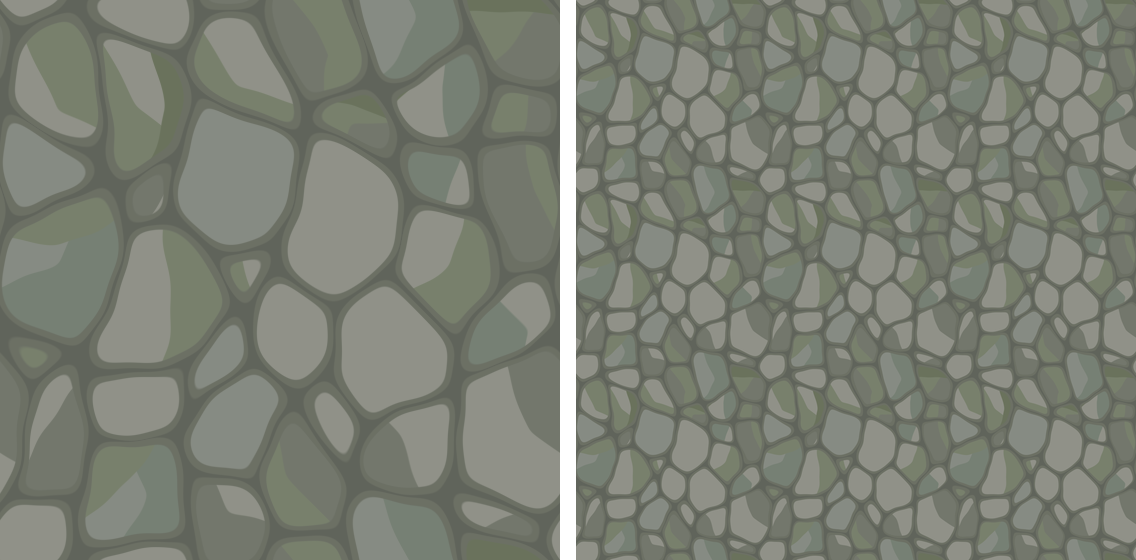
Left: one tile. Right: repeated 3 by 3.
A Shadertoy shader for this texture:

```glsl
// Seamless painted cobblestones: rounded, faceted grey and mossy stones in dark joints.

const float TAU = 6.2831853;
const vec2 GRID = vec2(6.0, 6.0);      // whole repeats, even columns for the stagger
const vec2 STRETCH = vec2(1.0, 0.77);  // makes the stones taller than wide

const vec3 JOINT = vec3(0.378, 0.392, 0.355);
const vec3 RIM = vec3(0.422, 0.438, 0.394);
const vec3 SHADE = vec3(0.452, 0.468, 0.425);
const vec3 LIGHT = vec3(0.565, 0.570, 0.533);
const vec3 SLATE = vec3(0.527, 0.545, 0.512);
const vec3 MOSS = vec3(0.470, 0.502, 0.424);
const vec3 OLIVE = vec3(0.416, 0.449, 0.362);
const vec3 TEAL = vec3(0.462, 0.502, 0.455);

vec4 hash4(vec2 cell, float seed) {
    vec2 c = mod(cell, GRID) * 17.3 + seed;
    vec4 p = fract(c.xyxy * vec4(0.1031, 0.1030, 0.0973, 0.1099));
    p += dot(p, p.wzxy + 33.33);
    return fract((p.xxyz + p.yzzw) * p.zywx);
}

// Stone centre in grid units (xy) and its size weight (z).
vec3 stoneSite(vec2 cell) {
    vec4 h = hash4(cell, 5.7);
    float stagger = 0.5 * mod(cell.x, 2.0) - 0.25;
    vec2 centre = cell + 0.5 + 0.64 * (h.xy - 0.5) + vec2(0.0, stagger);
    return vec3(centre, 0.55 * h.z * h.z);
}

float power(vec2 s, vec3 site) {
    vec2 d = (s - site.xy) * STRETCH;
    return dot(d, d) - site.z;
}

// Layered periodic sines tilt the stones and make their outlines hand drawn.
vec2 warp(vec2 p) {
    vec2 a = TAU * p.yx;
    vec2 tilt = 0.026 * sin(a + vec2(0.6, 2.1)) + 0.008 * sin(3.0 * a + TAU * p + 1.3);
    return p + tilt + 0.0022 * sin(9.0 * a + 4.0 * TAU * p + vec2(0.0, 1.9));
}

// Cell of the stone that covers s.
vec2 findStone(vec2 s) {
    vec2 best = floor(s);
    float lowest = 1e5;
    for (int j = -2; j <= 2; j++)
    for (int i = -2; i <= 2; i++) {
        vec2 cell = floor(s) + vec2(i, j);
        float f = power(s, stoneSite(cell));
        if (f < lowest) { lowest = f; best = cell; }
    }
    return best;
}

// Distance to the stone's border in canvas units, corners rounded by a smooth minimum.
float borderDistance(vec2 s, vec2 stone, float rounding) {
    vec3 own = stoneSite(stone);
    float ownPower = power(s, own);
    float sum = 1e-9;
    for (int j = -2; j <= 2; j++)
    for (int i = -2; i <= 2; i++) {
        vec2 cell = floor(s) + vec2(i, j);
        if (distance(cell, stone) < 0.5) continue;
        vec3 other = stoneSite(cell);
        vec2 slope = 2.0 * (other.xy - own.xy) * STRETCH * STRETCH * GRID;
        float d = (power(s, other) - ownPower) / length(slope);
        sum += exp(-d / rounding);
    }
    return -rounding * log(sum);
}

// Signed distance to a facet ridge with one softened kink.
float facetRidge(vec2 q, float angle, float bend, float offset) {
    vec2 n = vec2(cos(angle), sin(angle));
    float along = dot(q, vec2(-n.y, n.x));
    float kink = sqrt(along * along + 0.0001) - 0.03;
    return (dot(q, n) + bend * kink - offset) / sqrt(1.0 + bend * bend);
}

vec3 shadeTint(float pick) {
    return pick < 0.42 ? SHADE : pick < 0.75 ? MOSS : TEAL;
}

vec3 stoneColor(vec2 q, vec2 stone, float soft) {
    vec4 look = hash4(stone, 11.9);
    vec4 cut = hash4(stone, 23.1);
    vec3 lit = look.y < 0.17 ? SLATE : LIGHT;
    vec3 dim = shadeTint(look.z);
    if (look.x < 0.30) return lit;

    // Main ridge: mostly upright, facing left or right.
    float angle = (cut.x - 0.5) * 1.7 + (cut.w < 0.5 ? 0.0 : 0.5 * TAU);
    float ridge = facetRidge(q, angle, (cut.y - 0.5) * 1.2, (cut.z - 0.5) * 0.03);
    vec3 top = look.x > 0.85 ? MOSS : lit;
    vec3 low = look.x > 0.85 ? SHADE : dim;
    vec3 color = mix(top, low, smoothstep(-soft, soft, ridge));

    // Some stones carry a third, mossy facet.
    if (look.w > 0.62) {
        float second = facetRidge(q, angle + 2.4, (cut.z - 0.5) * 0.8, 0.035);
        vec3 moss = look.w > 0.82 ? OLIVE : MOSS;
        color = mix(color, moss, smoothstep(-soft, soft, second));
    }
    return color;
}

void mainImage(out vec4 fragColor, in vec2 fragCoord) {
    vec2 uv = fragCoord / iResolution.xy;
    float soft = 0.8 / iResolution.y;
    vec2 s = warp(uv) * GRID;
    vec2 stone = findStone(s);
    float d = borderDistance(s, stone, 0.012);
    vec2 q = (s - stoneSite(stone).xy) / GRID;

    // Joint and rim widths drift slowly over the canvas.
    float drift = sin(TAU * (3.0 * uv.x + 2.0 * uv.y)) * sin(TAU * (4.0 * uv.y - uv.x) + 1.0);
    float jointEdge = 0.0022 + 0.0022 * drift;
    float faceEdge = 0.0125 + 0.0022 * sin(TAU * (2.0 * uv.x - 3.0 * uv.y));

    vec3 color = mix(JOINT, RIM, smoothstep(-soft, soft, d - jointEdge));
    color = mix(color, stoneColor(q, stone, soft), smoothstep(-soft, soft, d - faceEdge));
    fragColor = vec4(color, 1.0);
}
```
